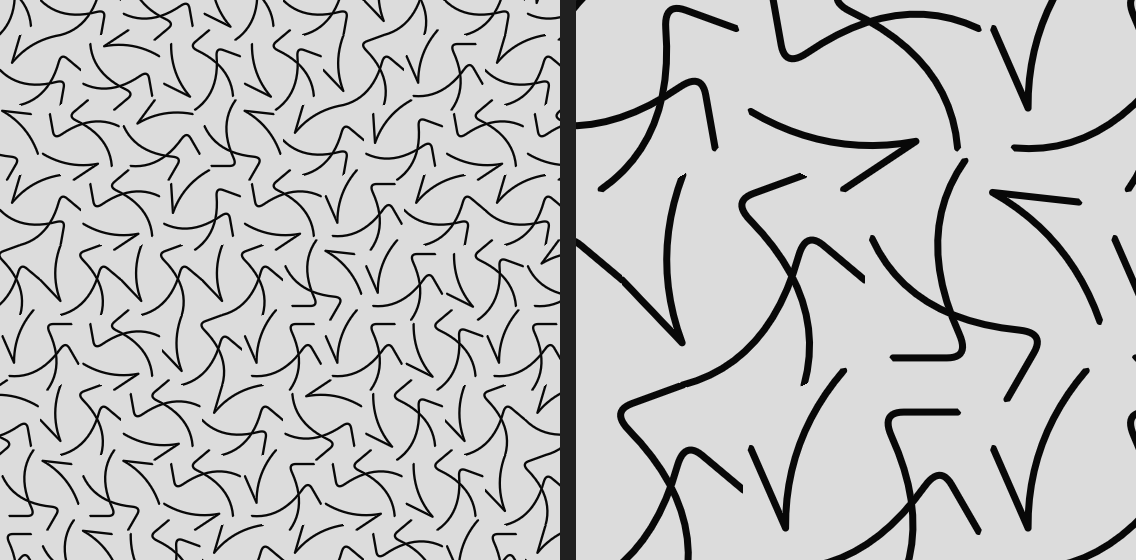
Left: the whole. Right: its middle third, enlarged.
Reproduce this pattern procedurally as a Shadertoy shader.

```glsl
#define ROWS 8.0            // cell rows per canvas height
#define HALF_WIDTH 0.029    // stroke half width, cell radius = 1
#define PAPER vec3(0.863)
#define INK vec3(0.03)
#define TURN_STEP radians(20.0)
#define CURVE_STEPS 12
#define SEED 17.0

const float SQRT3 = sqrt(3.0);

// Weighted choice of cell turns, in units of TURN_STEP
const int TURNS[24] = int[24](1, 1, 1, 1, 1, 3, 3, 3, 3, 0, 0, 0,
                              7, 7, -4, -4, -4, 2, 2, 5, 5, 4, -1, -1);

float hash(vec2 p) {
    vec3 q = fract(vec3(p.xyx) * 0.1031);
    q += dot(q, q.yzx + 33.33);
    return fract((q.x + q.y) * q.z);
}

vec2 rotate(vec2 p, float angle) {
    float c = cos(angle), s = sin(angle);
    return vec2(c * p.x - s * p.y, s * p.x + c * p.y);
}

float segmentDist(vec2 p, vec2 a, vec2 b) {
    vec2 ab = b - a;
    float t = clamp(dot(p - a, ab) / dot(ab, ab), 0.0, 1.0);
    return length(p - a - t * ab);
}

// Distance to a quadratic curve, walked as short segments
float curveDist(vec2 p, vec2 a, vec2 control, vec2 b) {
    float d = 1e5;
    vec2 last = a;
    for (int i = 1; i <= CURVE_STEPS; i++) {
        float t = float(i) / float(CURVE_STEPS);
        vec2 next = mix(mix(a, control, t), mix(control, b, t), t);
        d = min(d, segmentDist(p, last, next));
        last = next;
    }
    return d;
}

// Short straight leg, rounded bend, long curved leg
float hookDist(vec2 p) {
    vec2 bendIn = vec2(0.66, 0.285), bendOut = vec2(0.455, 0.2);
    float d = segmentDist(p, vec2(1.0, 0.0), bendIn);
    d = min(d, curveDist(p, bendIn, vec2(0.515, 0.406), bendOut));
    return min(d, curveDist(p, bendOut, vec2(0.21, -0.68), vec2(-0.5, -0.866)));
}

// Sharp corner with one straight and one curved leg
float thornDist(vec2 p) {
    vec2 tip = vec2(-0.506, -0.518);
    float d = segmentDist(p, vec2(-1.0, 0.0), tip);
    return min(d, curveDist(p, tip, vec2(-0.763, 0.169), vec2(-0.5, 0.866)));
}

// Centre of the hexagonal cell that holds p
vec2 cellCentre(vec2 p) {
    vec2 pitch = vec2(2.0, 2.0 * SQRT3);
    vec2 even = floor(p / pitch + 0.5) * pitch;
    vec2 odd = (floor(p / pitch) + 0.5) * pitch;
    return distance(p, even) < distance(p, odd) ? even : odd;
}

void mainImage(out vec4 fragColor, in vec2 fragCoord) {
    float scale = ROWS * SQRT3 / iResolution.y;   // cell units per pixel
    vec2 p = fragCoord * scale;

    // Turn each cell at random
    vec2 centre = cellCentre(p);
    vec2 id = floor(centre / vec2(1.0, SQRT3) + 0.5);
    int turn = TURNS[int(hash(id + SEED) * 23.999)];
    vec2 local = rotate(p - centre, float(turn) * TURN_STEP);

    // Two crossing hooks and a thorn, trimmed at the cell rim
    float d = min(hookDist(local), hookDist(rotate(local, -radians(60.0))));
    d = min(d, thornDist(local)) - HALF_WIDTH;
    d = max(d, length(local) - 1.02);

    float ink = clamp(0.5 - d / scale, 0.0, 1.0);
    fragColor = vec4(mix(PAPER, INK, ink), 1.0);
}
```
